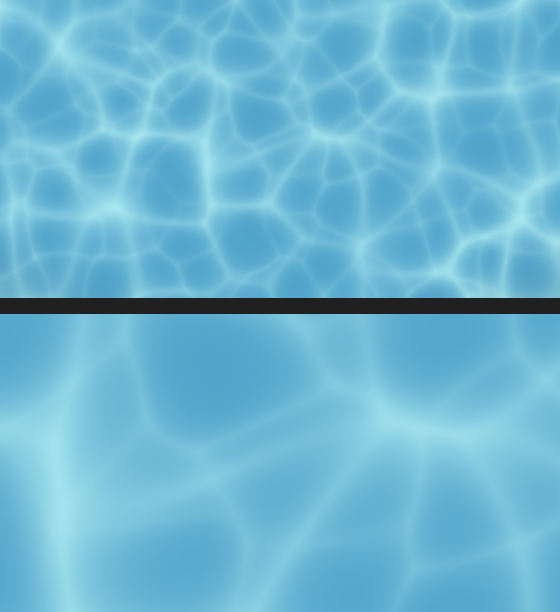
Top, the full canvas; bottom, a detail of the centre.
Reproduce this texture procedurally as a WebGL 2 fragment shader.

```glsl
#version 300 es
precision highp float;
// Soft caustic light: a bright net of rounded cells over shallow blue water.

uniform vec2 u_resolution;
out vec4 fragColor;

const vec3 WATER = vec3(0.31, 0.635, 0.79);
const vec3 LIGHT = vec3(0.64, 0.89, 0.93);

vec2 hash2(vec2 cell) {
    vec3 q = fract(cell.xyx * vec3(0.1031, 0.1030, 0.0973));
    q += dot(q, q.yzx + 33.33);
    return fract((q.xx + q.yz) * q.zy);
}

// Layered sines, roughly -1 to 1
float waves(vec2 p, float phase) {
    float a = sin(p.x * 1.3 + 1.7 * sin(p.y * 0.9 + phase));
    float b = sin(p.y * 1.7 - p.x * 0.6 + 1.4 * sin(p.x * 1.1 - phase));
    return 0.5 * (a + b);
}

vec2 warp(vec2 p, float amount, float phase) {
    return p + amount * vec2(waves(p * 1.6, phase), waves(p.yx * 1.6, phase + 2.4));
}

// Number of cells competing at p, less one: 0 inside a cell, 1 on an edge,
// 2 at a corner. Sharpness x shapes the core, y the halo.
vec2 cellEdges(vec2 p, vec2 sharpness, float jitter, float seed) {
    vec2 base = floor(p);
    vec2 sum = vec2(0.0);
    vec2 sumSquares = vec2(0.0);
    for (int y = -2; y <= 2; y++) {
        for (int x = -2; x <= 2; x++) {
            vec2 cell = base + vec2(x, y);
            vec2 site = cell + 0.5 + jitter * (hash2(cell + seed) - 0.5);
            vec2 weight = exp(-sharpness * distance(p, site));
            sum += weight;
            sumSquares += weight * weight;
        }
    }
    return sum * sum / sumSquares - 1.0;
}

float causticNet(vec2 p, float scale, float seed) {
    vec2 q = warp(p * scale, 0.16, seed);
    vec2 edges = cellEdges(q, vec2(15.0, 5.0), 0.88, seed);
    float strength = 1.0 + 0.6 * waves(p * 4.3, seed * 1.3);
    return strength * dot(edges, vec2(0.55, 0.45));
}

void main() {
    vec2 uv = gl_FragCoord.xy / u_resolution;
    vec2 p = gl_FragCoord.xy / u_resolution.y;

    // Large bright net with a finer, fainter one across it
    float glow = 0.46 * causticNet(p, 4.1, 17.0)
               + 0.18 * causticNet(p + 3.7, 6.3, 41.0);
    glow = 1.25 * (1.0 - exp(-glow / 1.25));

    vec3 color = mix(WATER, LIGHT, min(glow, 1.05));

    // Slight dimming toward the lower corners
    float corner = smoothstep(0.55, 0.9, length((uv - vec2(0.5, 0.65)) * vec2(1.0, 0.9)));
    color *= 1.0 - 0.1 * corner;

    fragColor = vec4(color, 1.0);
}
```
